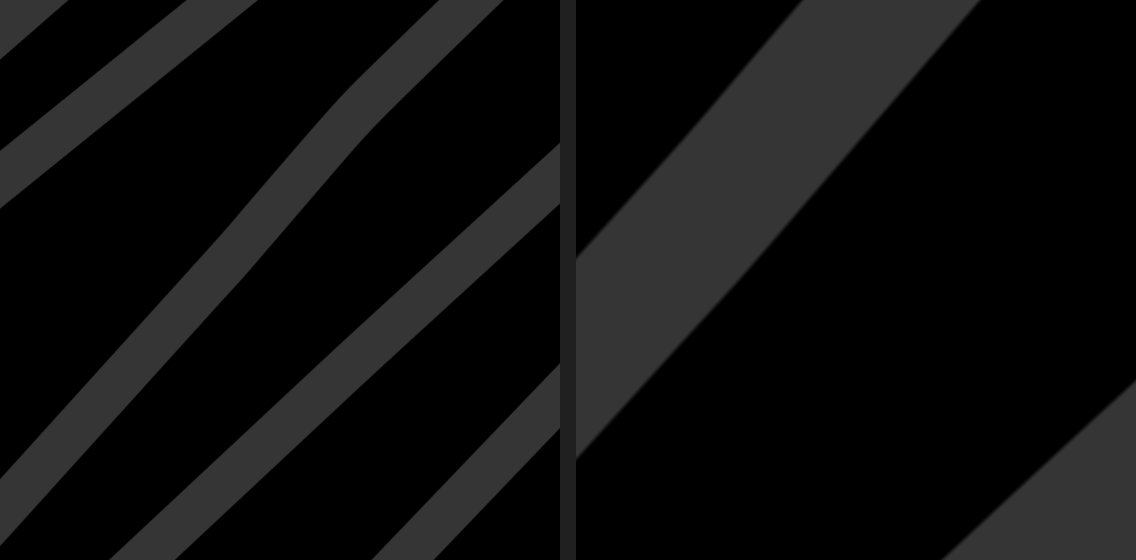
Left: the whole. Right: its middle third, enlarged.
Write a WebGL 1 fragment shader that draws this pattern.

```glsl
precision highp float;
// Five broad grey diagonal bands of equal width on black, rising to the right.
// Each band is a line with two rounded bends; its thickness comes from the
// vertical gap to that line, corrected by the local slope.

uniform vec2 u_resolution;

const vec3 GROUND_COLOR = vec3(0.0);
const vec3 BAND_COLOR = vec3(0.208);
const int BAND_COUNT = 5;
const float HALF_WIDTH = 0.0401;
const float EDGE_SOFTNESS = 0.0018;
const vec2 BEND_X = vec2(0.417, 0.635);      // where the bands change slope
const vec2 BEND_ROUNDING = vec2(0.02, 0.045);

// Per band: height at the left edge, slope, slope change at each bend.
const vec4 BAND_TOP = vec4(0.9466, 0.872, 0.0, 0.0);
const vec4 BAND_UPPER = vec4(0.679, 0.8085, 0.0, 0.0);
const vec4 BAND_MIDDLE = vec4(0.0846, 1.106, 0.063, -0.202);
const vec4 BAND_LOWER = vec4(-0.2368, 0.935, 0.0, -0.02);
const vec4 BAND_BOTTOM = vec4(-0.7504, 1.044, 0.0, 0.0);

vec4 bandShape(int index) {
    if (index == 0) return BAND_TOP;
    if (index == 1) return BAND_UPPER;
    if (index == 2) return BAND_MIDDLE;
    if (index == 3) return BAND_LOWER;
    return BAND_BOTTOM;
}

// Signed distance to the edge of a bent band, negative inside.
float bandDistance(vec2 p, vec4 shape) {
    vec2 d = p.x - BEND_X;
    vec2 root = sqrt(d * d + BEND_ROUNDING * BEND_ROUNDING);
    vec2 ramp = 0.5 * (d + root);            // smooth max(d, 0)
    vec2 rampSlope = 0.5 * (1.0 + d / root);
    float height = shape.x + shape.y * p.x + dot(shape.zw, ramp);
    float slope = shape.y + dot(shape.zw, rampSlope);
    return abs(p.y - height) / sqrt(1.0 + slope * slope) - HALF_WIDTH;
}

void main() {
    vec2 p = gl_FragCoord.xy / u_resolution;

    // Union of all bands
    float nearest = 1.0;
    for (int i = 0; i < BAND_COUNT; i++) {
        nearest = min(nearest, bandDistance(p, bandShape(i)));
    }

    // Smooth edge, never narrower than a pixel
    float edge = max(EDGE_SOFTNESS, 0.75 / min(u_resolution.x, u_resolution.y));
    float coverage = 1.0 - smoothstep(-edge, edge, nearest);
    gl_FragColor = vec4(mix(GROUND_COLOR, BAND_COLOR, coverage), 1.0);
}
```
